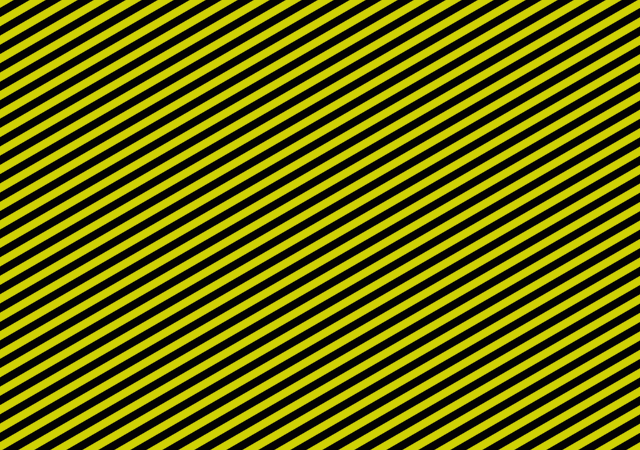
A Shadertoy shader for this pattern:

```glsl
const vec3 BLACK = vec3(0.01, 0.01, 0.01);
const vec3 YELLOW = vec3(0.81, 0.82, 0.02);
const float STRIPE_ANGLE = radians(30.0);  // rise to the right
const float REPEATS_ACROSS = 20.0;         // stripes along the canvas width
const float YELLOW_SHARE = 0.5;            // part of each repeat that is yellow
const float EDGE_PIXELS = 1.1;             // width of the smoothed edge

// Signed distance to the nearest stripe edge, positive inside a stripe.
float stripeDistance(float across, float period, float share) {
    float fromCentre = abs(fract(across / period + 0.5) - 0.5) * period;
    return 0.5 * share * period - fromCentre;
}

void mainImage(out vec4 fragColor, in vec2 fragCoord) {
    // Canvas width is one unit, origin at the centre
    vec2 uv = (fragCoord - 0.5 * iResolution.xy) / iResolution.x;
    float pixel = 1.0 / iResolution.x;

    // Distance perpendicular to the stripes
    vec2 normal = vec2(-sin(STRIPE_ANGLE), cos(STRIPE_ANGLE));
    float period = sin(STRIPE_ANGLE) / REPEATS_ACROSS;
    float edge = stripeDistance(dot(uv, normal), period, YELLOW_SHARE);

    // Linear coverage ramp across the edge
    float coverage = clamp(edge / (EDGE_PIXELS * pixel) + 0.5, 0.0, 1.0);
    fragColor = vec4(mix(BLACK, YELLOW, coverage), 1.0);
}
```
